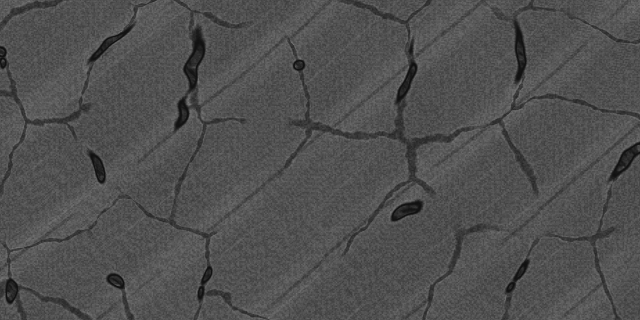
A WebGL 2 fragment shader for this texture:

```glsl
#version 300 es
precision highp float;
// Grey micrograph of muscle fibres: grainy cells, slanted bands, speckled borders, dark oval bodies

#define CELL_SIZE 0.33
#define CELL_JITTER 0.75
#define BAND_SPACING 0.31
#define BAND_ANGLE 0.70
#define BAND_LIFT 0.042
#define BASE_GREY 0.312
#define GRAIN 0.115
#define BORDER_GREY 0.17
#define BODY_GREY 0.14
#define OUTLINE_GREY 0.07
#define BODY_CHANCE 0.75

uniform vec2 u_resolution;
out vec4 fragColor;

float hash(vec2 p) {
    return fract(sin(dot(p, vec2(127.1, 311.7))) * 43758.5453);
}

float noise(vec2 p) {
    vec2 i = floor(p), f = fract(p);
    f = f * f * (3.0 - 2.0 * f);
    return mix(mix(hash(i), hash(i + vec2(1, 0)), f.x),
               mix(hash(i + vec2(0, 1)), hash(i + vec2(1, 1)), f.x), f.y);
}

vec2 noise2(vec2 p) {
    return vec2(noise(p), noise(p + 37.3)) - 0.5;
}

vec2 site(vec2 g) {
    return g + 0.5 + CELL_JITTER * (vec2(hash(g + 3.1), hash(g + 17.7)) - 0.5);
}

// Distance to the nearest cell border; also returns the id of the cell
float borderDistance(vec2 q, out vec2 id) {
    vec2 base = floor(q), nearest = vec2(0);
    float best = 1e3;
    for (int y = -1; y <= 1; y++)
    for (int x = -1; x <= 1; x++) {
        vec2 g = base + vec2(x, y), r = site(g) - q;
        if (dot(r, r) < best) { best = dot(r, r); nearest = r; id = g; }
    }
    float d = 1e3;
    for (int y = -2; y <= 2; y++)
    for (int x = -2; x <= 2; x++) {
        vec2 g = base + vec2(x, y), r = site(g) - q;
        if (g != id) d = min(d, dot(0.5 * (r + nearest), normalize(r - nearest)));
    }
    return d * CELL_SIZE;
}

// Distance to oval bodies strung along the steep borders
float bodyDistance(vec2 q) {
    vec2 base = floor(q);
    float d = 1e3;
    for (int y = -1; y <= 1; y++)
    for (int x = -2; x <= 1; x++) {
        vec2 g = base + vec2(x, y), a = site(g), b = site(g + vec2(1, 0));
        if (hash(g + 51.3) > BODY_CHANCE) continue;
        float size = hash(g + 8.9);
        vec2 along = normalize(vec2(a.y - b.y, b.x - a.x));
        vec2 center = 0.5 * (a + b) + along * 0.4 * (hash(g + 29.4) - 0.5);
        along = normalize(along + vec2(0.3, 0.2));
        vec2 radii = vec2(mix(0.014, 0.023, hash(g + 6.2)), mix(0.024, 0.085, size * size));
        int count = hash(g + 71.9) > 0.6 ? 2 : 1;
        for (int k = 0; k < count; k++) {
            vec2 v = (q - center) * CELL_SIZE;
            v = vec2(dot(v, vec2(along.y, -along.x)), dot(v, along));
            d = min(d, (length(v / radii) - 1.0) * radii.x);
            center -= along * radii.y * 1.75 / CELL_SIZE;
            radii *= 0.75;
        }
    }
    return d;
}

void main() {
    vec2 p = gl_FragCoord.xy / u_resolution.y;
    float px = 1.0 / u_resolution.y;
    vec2 warped = p + 0.10 * noise2(p * 5.0) + 0.025 * noise2(p * 19.0);
    vec2 q = warped / CELL_SIZE + 4.0;
    vec2 id;
    float edge = borderDistance(q, id);

    // Slanted bands, slightly staggered from cell to cell
    vec2 dir = vec2(cos(BAND_ANGLE), sin(BAND_ANGLE));
    float along = dot(p, dir);
    float across = dot(p, vec2(-dir.y, dir.x)) + 0.035 * (noise(p * 2.5) - 0.5);
    float shifted = across + 0.02 * (hash(id + 13.0) - 0.5);
    float band = (fract(shifted / BAND_SPACING + 0.15) - 0.5) * BAND_SPACING;
    float patchy = 0.35 + 0.9 * noise(vec2(along * 4.0, across * 6.0 + 9.0));
    float grey = BASE_GREY + BAND_LIFT * patchy * (1.0 - smoothstep(0.025, 0.075, abs(band)));
    grey += 0.02 * (noise(p * 7.0 + 5.0) - 0.5);

    // Thin dark seam in each band and faint pale scratches between
    float seam = 1.0 - smoothstep(0.002, 0.005 + px, abs(band));
    grey -= 0.075 * seam * smoothstep(0.25, 0.6, noise(vec2(along * 7.0, id.x)));
    float scratch = abs(fract(across / 0.083) - 0.5) * 0.083;
    float broken = smoothstep(0.5, 0.75, noise(vec2(along * 5.0, floor(across / 0.083) * 3.7)));
    grey += 0.035 * broken * (1.0 - smoothstep(0.001, 0.002 + px, scratch));

    // Speckled borders with a pale fringe
    float speckle = noise(p * 95.0);
    float thick = noise(p * 4.3 + 21.0);
    float width = mix(0.004, 0.015, thick * thick);
    float rough = edge + 0.009 * (noise(p * 70.0 + 11.0) - 0.5);
    float present = smoothstep(0.22, 0.42, noise(p * 6.0 + 40.0));
    float fringe = smoothstep(width, width + 0.003, rough) * (1.0 - smoothstep(width + 0.004, width + 0.011, rough));
    grey += 0.06 * fringe * present * speckle;
    float line = 1.0 - smoothstep(width * 0.5, width + 0.003, rough);
    grey = mix(grey, BORDER_GREY + 0.16 * (speckle - 0.5), line * present * (0.55 + 0.45 * speckle));

    // Oval bodies: pale halo, folded interior, dark outline
    float body = bodyDistance(q) + 0.007 * (noise(p * 32.0 + 3.0) - 0.5);
    grey += 0.035 * smoothstep(0.002, 0.005, body) * (1.0 - smoothstep(0.006, 0.012, body));
    float folds = noise(vec2(dot(warped, dir) * 150.0, dot(warped, vec2(-dir.y, dir.x)) * 55.0));
    float inside = BODY_GREY + 0.13 * (folds - 0.5);
    inside += 0.14 * smoothstep(0.72, 0.9, noise(p * 38.0 + 60.0));
    inside = mix(OUTLINE_GREY, inside, smoothstep(0.002, 0.006, abs(body + 0.002)));
    grey = mix(grey, inside, 1.0 - smoothstep(-px, 0.001 + px, body));

    // Fine grain, weaker on dark parts
    float grain = GRAIN * (noise(p * 231.0) - 0.5) + 0.03 * (hash(floor(p * 256.0)) - 0.5);
    grey += grain * smoothstep(0.0, 0.3, grey);
    fragColor = vec4(vec3(clamp(grey, 0.0, 1.0)), 1.0);
}
```
